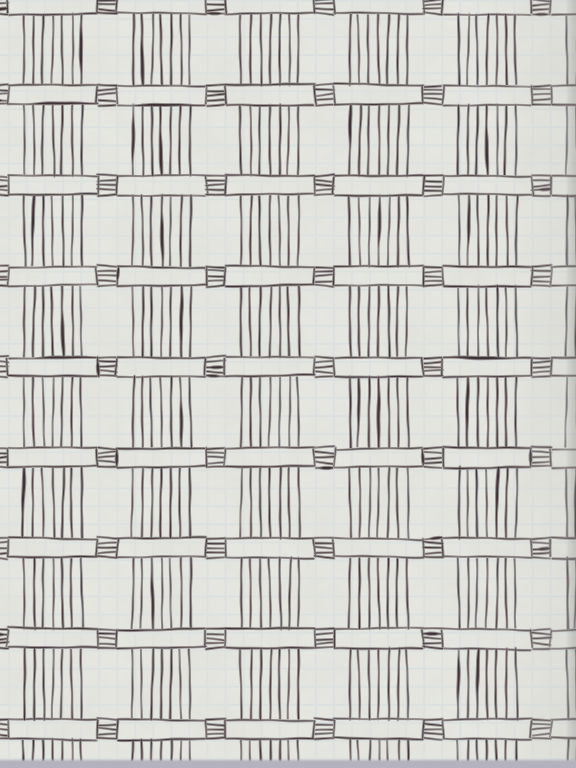
Reproduce this pattern procedurally as a Shadertoy shader.

```glsl
// Hand-inked basket weave: banded strokes and laddered knots on faint graph paper.

// Layout, in units of canvas height
const vec2  PITCH      = vec2(0.1414, 0.118);   // knot to knot
const vec2  FIRST_KNOT = vec2(-0.002, 0.9944);  // top left knot centre
const float BAND_HALF  = 0.0124;                // half height of a band
const float KNOT_HALF  = 0.0126;                // half width of a knot
const int   STRANDS    = 7;                     // upright strokes per bundle
const float STRAND_GAP = 0.0125;
const float GRID_PITCH = 0.0235;
const float PAPER_END  = 0.0104;                // bottom edge of the sheet

// Pen
const float PEN_HALF  = 0.00105;
const float BLEED     = 0.0026;
const float SHIFT     = 0.0012;
const float LEAN      = 0.0014;
const float WOBBLE    = 0.0004;
const float BOLD_RATE = 0.07;                   // share of strokes inked twice

// Colours
const vec3 PAPER = vec3(0.895, 0.897, 0.875);
const vec3 GRID  = vec3(0.77, 0.84, 0.88);
const vec3 INK   = vec3(0.25, 0.20, 0.215);
const vec3 DESK  = vec3(0.71, 0.70, 0.75);

float hash(vec3 k) {
    k = fract(k * vec3(0.1031, 0.1030, 0.0973));
    k += dot(k, k.yzx + 33.33);
    return fract((k.x + k.y) * k.z);
}

// Box-filtered coverage of a line at signed distance d
float coverage(float d, float halfWidth) {
    float blur = max(BLEED, 1.0 / iResolution.y);
    vec2 e = clamp(vec2(d + halfWidth, d - halfWidth) / blur + 0.5, 0.0, 1.0);
    return e.x - e.y;
}

// One pen stroke along y, centred on the origin; key seeds its irregularities
float stroke(vec2 p, float halfLen, vec3 key) {
    float t = p.y / halfLen;
    float a = hash(key), b = hash(key + 17.0), c = hash(key + 31.0);
    float phase = 6.2832 * c;
    float bend = sin(p.y * 62.0 + phase) + 0.5 * sin(p.y * 147.0 + phase * 3.0);
    float x = p.x - (a - 0.5) * 2.0 * SHIFT - (b - 0.5) * 2.0 * LEAN * t - WOBBLE * bend;

    // Pen pressure, with a thicker stretch on retraced strokes
    float retraced = step(hash(key + 53.0), BOLD_RATE);
    float stretch = 1.0 - smoothstep(0.2, 0.8, abs(t - (b - 0.5)));
    float pressure = 0.78 + 0.4 * c + 0.14 * sin(p.y * 95.0 + phase * 2.0);
    float w = PEN_HALF * (pressure + 0.9 * retraced * stretch);

    float overrun = (a - 0.3) * 0.002;
    return coverage(x, w) * coverage(p.y, halfLen + overrun);
}

// Bundle of upright strokes in the gap between two bands
float bundle(vec2 p, vec2 id) {
    float ink = 0.0;
    for (int i = 0; i < STRANDS; i++) {
        float x = (float(i) - 0.5 * float(STRANDS - 1)) * STRAND_GAP;
        ink = max(ink, stroke(p - vec2(x, 0.0), 0.5 * PITCH.y - BAND_HALF, vec3(id, float(i))));
    }
    return ink;
}

// Upper and lower rules of a band, running from knot to knot
float bandRules(vec2 p, vec2 id) {
    float halfLen = 0.5 * PITCH.x - KNOT_HALF;
    float top = stroke(vec2(p.y - BAND_HALF, p.x), halfLen, vec3(id, 71.0));
    float bottom = stroke(vec2(p.y + BAND_HALF, p.x), halfLen, vec3(id, 83.0));
    return max(top, bottom);
}

// Knot: two sides and a ladder of five rungs
float knot(vec2 p, vec2 id) {
    float ink = max(stroke(p + vec2(KNOT_HALF, 0.0), BAND_HALF, vec3(id, 101.0)),
                    stroke(p - vec2(KNOT_HALF, 0.0), BAND_HALF, vec3(id, 113.0)));
    for (int i = -2; i <= 2; i++) {
        float y = float(i) * 0.5 * BAND_HALF;
        ink = max(ink, stroke(vec2(p.y - y, p.x), KNOT_HALF, vec3(id, 130.0 + float(i))));
    }
    return ink;
}

// Sheet with soft mottling and faint blue ruling
vec3 paper(vec2 p) {
    float mottle = sin(p.x * 31.0 + 2.0 * sin(p.y * 23.0)) * sin(p.y * 37.0 + sin(p.x * 41.0));
    mottle += 0.5 * sin(p.x * 173.0 + 3.0 * sin(p.y * 91.0)) * sin(p.y * 151.0);
    vec2 g = (fract(p / GRID_PITCH) - 0.5) * GRID_PITCH;
    float ruling = max(coverage(g.x, 0.0008), coverage(g.y, 0.0008));
    return mix(PAPER + 0.006 * mottle, GRID, ruling * (0.4 + 0.12 * mottle));
}

void mainImage(out vec4 fragColor, in vec2 fragCoord) {
    vec2 p = fragCoord / iResolution.y;
    float right = iResolution.x / iResolution.y;

    // Knots sit on lattice points, bundles midway between them
    vec2 q = (p - FIRST_KNOT) / PITCH;
    vec2 node = floor(q + 0.5), cell = floor(q);
    vec2 atNode = (q - node) * PITCH, atCell = (q - cell - 0.5) * PITCH;

    float ink = bundle(atCell, cell);
    ink = max(ink, bandRules(vec2(atCell.x, atNode.y), vec2(cell.x, node.y)));
    ink = max(ink, knot(atNode, node));
    ink *= 1.0 - 0.25 * smoothstep(right - 0.1, right, p.x);

    // Page curl on the right, desk below the sheet
    vec3 col = mix(paper(p), INK, ink);
    col *= 1.0 - 0.03 * smoothstep(right - 0.12, right, p.x) - 0.12 * smoothstep(right - 0.016, right, p.x);
    float onSheet = smoothstep(-BLEED, BLEED, p.y - PAPER_END);
    fragColor = vec4(mix(DESK, col, onSheet), 1.0);
}
```
